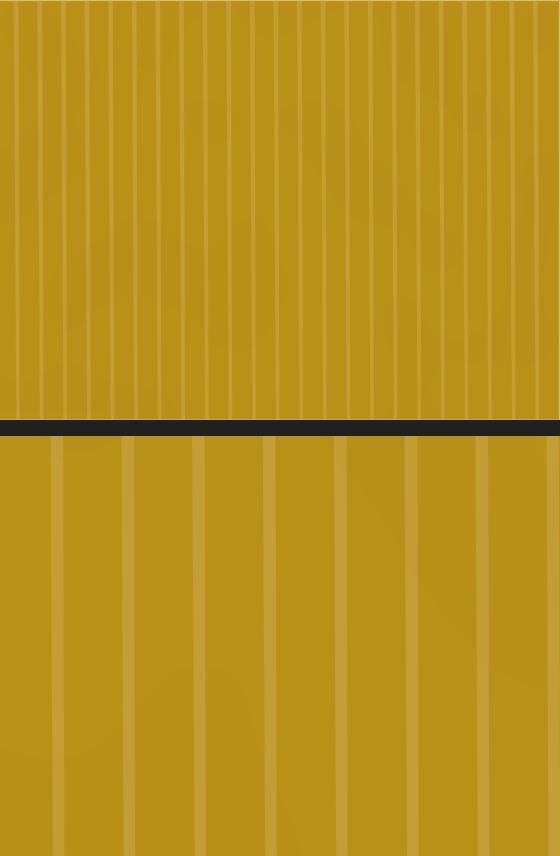
Top, the full canvas; bottom, a detail of the centre.
Give the GLSL for this pattern, as a Shadertoy shader.

```glsl
// Ochre cloth with 23 slim pale stripes that lean and taper slightly downwards.
// Each stripe is a 1D distance to the nearest repeated centre line; gradient noise
// wobbles its sides and mottles the dye, and a pale hairline trims the edges.

const vec3 GROUND_COLOUR = vec3(0.727, 0.567, 0.091);
const vec3 STRIPE_COLOUR = vec3(0.764, 0.614, 0.207);
const vec3 TRIM_COLOUR   = vec3(0.840, 0.740, 0.450);

// Lengths are fractions of the canvas width.
const float STRIPE_COUNT   = 23.0;
const float PITCH          = 0.04215;
const float FIRST_BOTTOM   = 0.0322;   // first centre line at the bottom
const float FIRST_TOP      = 0.0288;   // first centre line at the top
const float HALF_BOTTOM    = 0.0031;   // half width at the bottom
const float HALF_TOP       = 0.0041;   // half width at the top
const float WOBBLE         = 0.0003;
const float WOBBLE_FREQ    = 5.0;
const float MOTTLE         = 0.006;    // brightness change of the dye
const float MOTTLE_FREQ    = 6.0;
const float TRIM_WIDTH     = 0.00195;
const float BOTTOM_OPACITY = 0.45;     // the lower trim is fainter

float hash(vec2 p) {
    vec3 q = fract(p.xyx * 0.1031);
    q += dot(q, q.yzx + 33.33);
    return fract((q.x + q.y) * q.z);
}

// Dot product of a random unit gradient at a lattice corner with the offset to p.
float cornerSlope(vec2 corner, vec2 p) {
    float angle = 6.2832 * hash(corner + 11.0);
    return dot(vec2(cos(angle), sin(angle)), p - corner);
}

float gradientNoise(vec2 p) {
    vec2 cell = floor(p);
    vec2 f = p - cell;
    vec2 blend = f * f * f * (f * (f * 6.0 - 15.0) + 10.0);
    vec2 unit = vec2(1.0, 0.0);
    float low = mix(cornerSlope(cell, p), cornerSlope(cell + unit.xy, p), blend.x);
    float high = mix(cornerSlope(cell + unit.yx, p), cornerSlope(cell + unit.xx, p), blend.x);
    return mix(low, high, blend.y);
}

// Signed distance to the nearest stripe; height runs from 0 to 1.
float stripeDistance(float x, float height) {
    float offset = x - mix(FIRST_BOTTOM, FIRST_TOP, height);
    float id = clamp(floor(offset / PITCH + 0.5), 0.0, STRIPE_COUNT - 1.0);
    float across = offset - id * PITCH;
    float seed = 2.0 * id + step(0.0, across);
    float halfWidth = mix(HALF_BOTTOM, HALF_TOP, height);
    halfWidth += WOBBLE * gradientNoise(vec2(seed + 0.5, height * WOBBLE_FREQ));
    return abs(across) - halfWidth;
}

// Antialiased coverage of a signed distance.
float coverage(float d, float pixel) {
    return clamp(0.5 - d / pixel, 0.0, 1.0);
}

void mainImage(out vec4 fragColor, in vec2 fragCoord) {
    vec2 p = fragCoord / iResolution.x;
    float pixel = 1.0 / iResolution.x;
    float canvasHeight = iResolution.y / iResolution.x;

    // Stripes over the mottled ground
    float stripe = coverage(stripeDistance(p.x, p.y / canvasHeight), pixel);
    vec3 colour = mix(GROUND_COLOUR, STRIPE_COLOUR, stripe);
    colour *= 1.0 + MOTTLE * gradientNoise(p * MOTTLE_FREQ);

    // Hairline at the top and right, fainter at the bottom
    float topRight = min(canvasHeight - p.y, 1.0 - p.x);
    float trim = coverage(topRight - TRIM_WIDTH, pixel);
    float lowerTrim = coverage(p.y - TRIM_WIDTH, pixel) * BOTTOM_OPACITY;
    colour = mix(colour, TRIM_COLOUR, max(trim, lowerTrim));

    fragColor = vec4(colour, 1.0);
}
```
